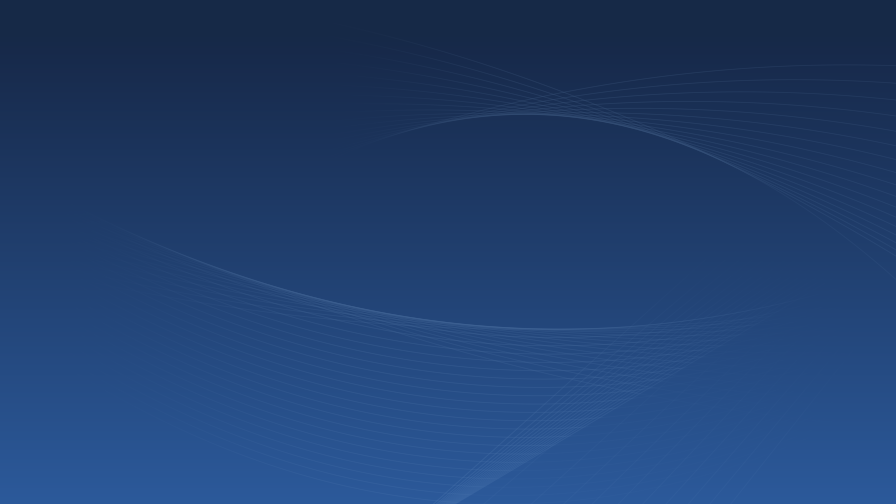
Write a Shadertoy shader that draws this background.

```glsl
// Deep blue vertical gradient with fans of fine pale curves sweeping across it.

const vec3 SKY_TOP = vec3(0.080, 0.140, 0.255);
const vec3 SKY_BOTTOM = vec3(0.170, 0.350, 0.605);
const vec3 SKY_DARKEST = vec3(0.088, 0.162, 0.280);
const vec3 LINE_COLOR = vec3(0.50, 0.65, 0.82);
const float LINE_WIDTH = 0.0013;
const float MAX_LIGHT = 0.32;

// Soft coverage of a thin line at distance d; px is the size of one pixel.
float stroke(float d, float px) {
    float reach = max(LINE_WIDTH, px);
    return (1.0 - smoothstep(0.0, reach, abs(d))) * min(1.0, 2.0 * LINE_WIDTH / reach);
}

// Parabola with its turning point at v and curvature k.
float parabola(vec2 p, vec2 v, float k, float px) {
    float x = p.x - v.x;
    float slope = 2.0 * k * x;
    return stroke((p.y - v.y - k * x * x) / sqrt(1.0 + slope * slope), px);
}

// Fan of flatter curves, each touching the parabola (v, k) at one point.
float tangentFan(vec2 p, vec2 v, float k, float flatK, vec2 span, int count, float px) {
    float sum = 0.0;
    for (int i = 0; i < count; i++) {
        float touchX = mix(span.x, span.y, float(i) / float(count - 1));
        float offset = touchX - v.x;
        float x = p.x - touchX;
        float y = v.y + k * offset * offset + 2.0 * k * offset * x + flatK * x * x;
        float slope = 2.0 * (k * offset + flatK * x);
        sum += stroke((p.y - y) / sqrt(1.0 + slope * slope), px);
    }
    return sum;
}

// Nested bowls that drop from one turning point to another.
float bowls(vec2 p, vec2 v0, vec2 v1, vec2 kRange, int count, float px) {
    float sum = 0.0;
    for (int i = 0; i < count; i++) {
        float t = float(i) / float(count - 1);
        sum += parabola(p, mix(v0, v1, t), mix(kRange.x, kRange.y, t), px) * mix(1.0, 0.7, t);
    }
    return sum;
}

// Straight rays from the base a0-a1 to the tips b0-b1, fading along their length.
float rays(vec2 p, vec2 a0, vec2 a1, vec2 b0, vec2 b1, int count, float px) {
    float sum = 0.0;
    for (int i = 0; i < count; i++) {
        float t = pow(float(i) / float(count - 1), 0.75);
        vec2 a = mix(a0, a1, t);
        vec2 dir = mix(b0, b1, t) - a;
        float h = dot(p - a, dir) / dot(dir, dir);
        vec2 q = p - a - dir * clamp(h, 0.0, 1.0);
        sum += stroke(length(q), px) * (1.0 - smoothstep(0.1, 1.0, h));
    }
    return sum;
}

float upperWave(vec2 p, float px) {
    vec2 crest = vec2(1.042, 0.773);
    float fan = tangentFan(p, crest, -0.605, -0.173, vec2(0.787, 1.45), 17, px);
    float rim = parabola(p, crest, -0.605, px);
    float fade = smoothstep(0.64, 1.1, p.x) * mix(1.0, 0.75, smoothstep(1.2, 1.75, p.x));
    return (0.12 * fan + 0.08 * rim) * fade;
}

float lowerWave(vec2 p, float px) {
    vec2 trough = vec2(1.111, 0.347);
    float edgeY = (p.x - 0.903) * 0.597;
    float inside = smoothstep(-0.006, 0.006, p.y - edgeY);
    float fade = smoothstep(0.12, 0.75, p.x) * (1.0 - smoothstep(1.1, 1.7, p.x));
    float nested = bowls(p, trough, vec2(1.0, 0.0), vec2(0.2635, 0.36), 22, px);
    float fan = tangentFan(p, trough, 0.2635, 0.12, vec2(0.30, 1.15), 15, px);
    float rim = parabola(p, trough, 0.2635, px);
    float mesh = (0.13 * nested + 0.10 * fan) * mix(0.3, 1.0, inside);
    return (mesh + 0.10 * rim) * fade;
}

float diagonalFold(vec2 p, float px) {
    float fold = rays(p, vec2(0.860, 0.0), vec2(0.903, 0.0),
                      vec2(1.45, 0.53), vec2(1.70, 0.476), 15, px);
    float spill = rays(p, vec2(0.96, 0.0), vec2(1.45, 0.0),
                       vec2(1.45, 0.42), vec2(1.72, 0.34), 10, px);
    return 0.14 * fold + 0.05 * spill;
}

void mainImage(out vec4 fragColor, in vec2 fragCoord) {
    float px = 1.0 / iResolution.y;
    vec2 p = fragCoord * px;
    p.x *= 1.7778 * iResolution.y / iResolution.x;

    vec3 color = max(mix(SKY_BOTTOM, SKY_TOP, p.y), SKY_DARKEST);
    float light = upperWave(p, px) + lowerWave(p, px) + diagonalFold(p, px);

    // Crowded lines saturate softly instead of merging into a bright band.
    light = MAX_LIGHT * (1.0 - exp(-light / MAX_LIGHT));
    color = mix(color, LINE_COLOR, light);
    fragColor = vec4(color, 1.0);
}
```
